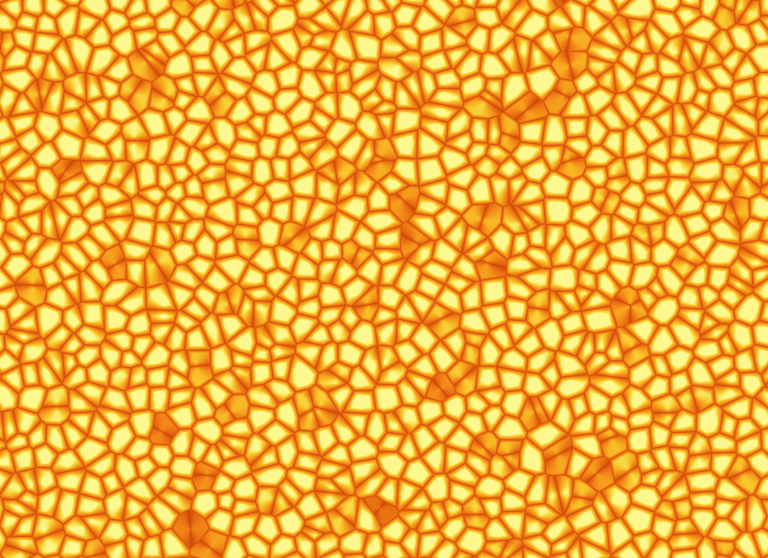
Reproduce this pattern procedurally as a Shadertoy shader.

```glsl
// Molten cellular pattern: scattered points colour the plane by the gap between
// the nearest and second nearest distance. Close pairs of points make dark,
// pleated facets; isolated points make flat pale cells with sharp borders.

const float ROWS = 26.5;      // point spacings over the canvas height
const float JITTER = 1.0;     // 0 = regular grid, 1 = fully scattered
const int SAMPLES = 2;        // antialiasing samples per axis
const int STOPS = 7;

// Colour ramp from the cell border to the cell heart
const vec3 RAMP[STOPS] = vec3[STOPS](
    vec3(0.81, 0.28, 0.03),   // ember
    vec3(0.89, 0.40, 0.06),   // rust
    vec3(0.95, 0.52, 0.09),   // orange
    vec3(0.96, 0.65, 0.12),   // amber
    vec3(0.97, 0.77, 0.16),   // gold
    vec3(0.98, 0.89, 0.35),   // yellow
    vec3(0.99, 0.97, 0.56));  // pale core

// Distance gap, in point spacings, at which each colour is reached
const float GAP[STOPS] = float[STOPS](0.0, 0.04, 0.12, 0.205, 0.285, 0.365, 0.45);

// Integer hash of a grid cell, giving two values in 0..1
vec2 hash2(ivec2 cell) {
    uvec2 v = uvec2(cell + 4096) * 1664525u + 1013904223u;
    v.x += v.y * 1664525u;
    v.y += v.x * 1664525u;
    v ^= v >> 16u;
    v.x += v.y * 1664525u;
    v.y += v.x * 1664525u;
    v ^= v >> 16u;
    return vec2(v & 0xffffu) / 65535.0;
}

// Second nearest minus nearest point distance
float cellGap(vec2 p) {
    ivec2 home = ivec2(floor(p));
    float nearest = 1e3, second = 1e3;
    for (int y = -2; y <= 2; y++) {
        for (int x = -2; x <= 2; x++) {
            ivec2 cell = home + ivec2(x, y);
            vec2 site = vec2(cell) + 0.5 + JITTER * (hash2(cell) - 0.5);
            float d = distance(p, site);
            second = min(second, max(nearest, d));
            nearest = min(nearest, d);
        }
    }
    return second - nearest;
}

// Piecewise linear lookup in the ramp
vec3 rampColor(float gap) {
    vec3 color = RAMP[0];
    for (int i = 1; i < STOPS; i++) {
        float t = clamp((gap - GAP[i - 1]) / (GAP[i] - GAP[i - 1]), 0.0, 1.0);
        color = mix(color, RAMP[i], t);
    }
    return color;
}

void mainImage(out vec4 fragColor, in vec2 fragCoord) {
    // Average a small grid of samples inside the pixel
    vec3 sum = vec3(0.0);
    for (int j = 0; j < SAMPLES; j++) {
        for (int i = 0; i < SAMPLES; i++) {
            vec2 offset = (vec2(i, j) + 0.5) / float(SAMPLES) - 0.5;
            vec2 p = (fragCoord + offset) / iResolution.y * ROWS;
            sum += rampColor(cellGap(p));
        }
    }
    fragColor = vec4(sum / float(SAMPLES * SAMPLES), 1.0);
}
```
